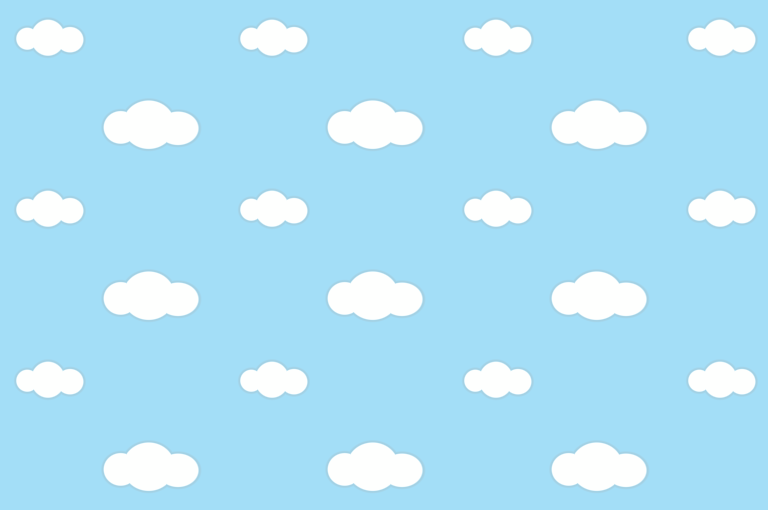
Write a WebGL 2 fragment shader that draws this pattern.

```glsl
#version 300 es
precision highp float;

uniform vec2 u_resolution;
out vec4 fragColor;

#define CANVAS_HEIGHT 510.0
#define TILE vec2(224.0, 171.0)
#define LARGE_CENTER vec2(148.7, 385.3)
#define SMALL_CENTER vec2(48.0, 472.3)
#define RIM_OFFSET 1.0
#define RIM_WIDTH 1.3
#define RIM_STRENGTH 0.85
#define EDGE_SOFTNESS 0.8

const vec3 SKY = vec3(0.64, 0.87, 0.97);
const vec3 RIM = vec3(0.64, 0.81, 0.88);
const vec3 CLOUD = vec3(0.995, 1.0, 0.995);

// Position relative to the nearest repeat of a center
vec2 repeatAround(vec2 p, vec2 center) {
    return mod(p - center + 0.5 * TILE, TILE) - 0.5 * TILE;
}

// Approximate signed distance to an ellipse
float ellipse(vec2 p, vec2 radii) {
    return (length(p / radii) - 1.0) * min(radii.x, radii.y);
}

// Union of three lobes; each side lobe is offset.xy, radii.zw
float cloud(vec2 p, vec2 middleRadii, vec4 left, vec4 right) {
    float sides = min(ellipse(p - left.xy, left.zw), ellipse(p - right.xy, right.zw));
    return min(ellipse(p, middleRadii), sides);
}

void main() {
    float unitsPerPixel = CANVAS_HEIGHT / u_resolution.y;
    vec2 p = gl_FragCoord.xy * unitsPerPixel;

    // Two staggered cloud sizes in each tile
    float large = cloud(repeatAround(p, LARGE_CENTER), vec2(26.0, 24.2),
                        vec4(-28.0, -2.7, 17.0, 16.3), vec4(29.3, -3.6, 20.5, 16.7));
    float small = cloud(repeatAround(p, SMALL_CENTER), vec2(17.0, 18.0),
                        vec4(-20.7, -1.0, 11.0, 11.0), vec4(22.0, -2.0, 13.4, 12.7));
    float d = min(large, small);

    // Thin shaded rim just outside the white fill
    float soft = max(EDGE_SOFTNESS, 0.6 * unitsPerPixel);
    float rim = RIM_STRENGTH * (1.0 - smoothstep(0.0, RIM_WIDTH + soft, abs(d - RIM_OFFSET)));
    vec3 color = mix(SKY, RIM, rim);
    color = mix(color, CLOUD, 1.0 - smoothstep(-soft, soft, d));

    fragColor = vec4(color, 1.0);
}
```
